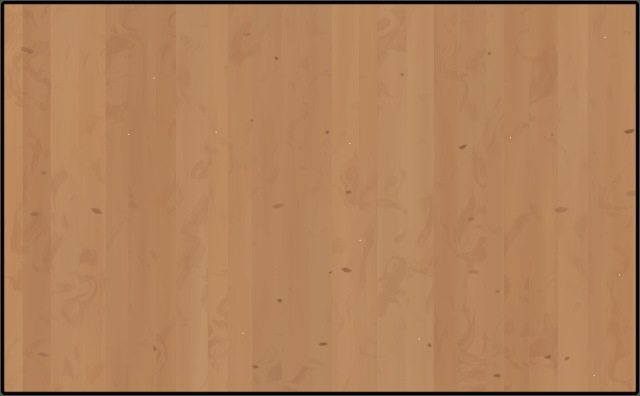
Reproduce this texture procedurally as a Shadertoy shader.

```glsl
float hash(vec2 p) {
    vec3 q = fract(vec3(p.xyx) * 0.1031);
    q += dot(q, q.yzx + 33.33);
    return fract((q.x + q.y) * q.z);
}

float noise(vec2 p) {
    vec2 cell = floor(p), f = fract(p);
    f = f * f * (3.0 - 2.0 * f);
    float low = mix(hash(cell), hash(cell + vec2(1, 0)), f.x);
    float high = mix(hash(cell + vec2(0, 1)), hash(cell + vec2(1, 1)), f.x);
    return mix(low, high, f.y);
}

float fbm(vec2 p) {
    float sum = 0.0, amplitude = 0.53;
    for (int i = 0; i < 4; i++) {
        sum += amplitude * noise(p);
        p = p * 2.03 + 17.3;
        amplitude *= 0.5;
    }
    return sum;
}

// Quantise a value into flat steps with narrow soft edges
float bands(float value, float levels) {
    float v = value * levels;
    return (floor(v) + smoothstep(0.42, 0.58, fract(v))) / levels;
}

float roundedBox(vec2 p, vec2 halfSize, float radius) {
    vec2 q = abs(p) - halfSize + radius;
    return length(max(q, 0.0)) + min(max(q.x, q.y), 0.0) - radius;
}

// One plank: its own tone, long grain bands and curly figure
vec3 plank(vec2 p, float id) {
    const vec3 darkWood = vec3(0.670, 0.477, 0.330);
    const vec3 lightWood = vec3(0.742, 0.560, 0.395);
    vec2 seed = vec2(id * 13.7, id * 7.1);
    float tone = 0.35 + 0.46 * hash(seed + 2.0);
    float grain = fbm(p * vec2(24.0, 2.2) + seed);
    tone += 0.65 * (bands(grain, 9.0) - 0.47);

    float curl = fbm(p * vec2(28.0, 17.0) + seed + 2.5 * noise(p * 18.0));
    float figured = smoothstep(0.4, 0.75, noise(vec2(id * 3.7, p.y * 2.5)));
    tone -= 0.22 * figured * smoothstep(0.58, 0.61, curl);
    tone -= 0.16 * smoothstep(0.68, 0.70, curl);

    vec3 color = mix(darkWood, lightWood, tone);
    float warmth = hash(seed + 5.0) - 0.5 + 0.7 * (noise(p * vec2(5.0, 3.0)) - 0.5);
    return color + warmth * vec3(0.012, -0.006, -0.022);
}

float plankEdge(float id) {
    return id + 0.44 * (hash(vec2(id, 41.0)) - 0.5);
}

vec3 planks(vec2 p, float width, float pixel) {
    float u = p.x / width;
    float id = floor(u + 0.5);
    float blur = 0.8 * pixel / width;
    float side = smoothstep(-blur, blur, u - plankEdge(id));
    return mix(plank(p, id - 1.0), plank(p, id), side);
}

// Scattered flat knots with a faint halo and a darker core
vec3 addKnots(vec3 color, vec2 p, float spacing, float amount, float seed, float pixel) {
    vec2 cell = floor(p / spacing);
    vec2 key = cell + seed;
    if (hash(key) > amount) return color;
    vec2 center = 0.25 + 0.5 * vec2(hash(key + 11.0), hash(key + 23.0));
    vec2 q = p - (cell + center) * spacing;
    float size = mix(0.004, 0.017, pow(hash(key + 31.0), 1.6));
    float angle = 0.7 * (hash(key + 43.0) - 0.5);
    if (hash(key + 47.0) > 0.85) angle += 1.5;
    q = mat2(cos(angle), -sin(angle), sin(angle), cos(angle)) * q;
    q += 0.003 * (vec2(noise(p * 120.0), noise(p * 120.0 + 9.0)) - 0.5);
    float squash = mix(1.3, 2.5, smoothstep(0.005, 0.012, size));
    float d = length(q * vec2(1.0, squash)) - size;
    float strength = mix(0.25, 0.9, hash(key + 59.0));
    float body = 1.0 - smoothstep(-pixel, pixel, d);
    float core = 1.0 - smoothstep(-pixel, pixel, d + 0.3 * size);
    float halo = 1.0 - smoothstep(0.0, 0.006, d);
    const vec3 knotColor = vec3(0.51, 0.345, 0.225);
    return mix(color, knotColor, strength * (0.1 * halo + 0.6 * body + 0.25 * core));
}

vec3 addSpecks(vec3 color, vec2 p, float spacing, float amount, float pixel) {
    vec2 cell = floor(p / spacing);
    if (hash(cell + 71.0) > amount) return color;
    vec2 center = 0.2 + 0.6 * vec2(hash(cell + 83.0), hash(cell + 97.0));
    float d = length(p - (cell + center) * spacing) - 0.0016;
    float speck = 1.0 - smoothstep(-0.5 * pixel, 0.5 * pixel, d);
    return mix(color, vec3(0.96, 0.86, 0.68), 0.8 * speck);
}

// Dark rounded outline with a thin grey margin outside it
vec3 addFrame(vec3 color, vec2 p, vec2 canvas, float pixel) {
    float d = roundedBox(p - 0.5 * canvas, 0.5 * canvas - 0.002, 0.012);
    color = mix(color, vec3(0.02, 0.015, 0.015), smoothstep(-pixel, pixel, d + 0.0085));
    return mix(color, vec3(0.33, 0.33, 0.32), smoothstep(-0.5 * pixel, 0.5 * pixel, d));
}

void mainImage(out vec4 fragColor, in vec2 fragCoord) {
    float pixel = 1.0 / iResolution.y;
    vec2 p = fragCoord * pixel;
    vec2 canvas = vec2(iResolution.x * pixel, 1.0);
    vec3 color = planks(p, 0.064, pixel);
    color = addKnots(color, p, 0.19, 0.6, 3.0, pixel);
    color = addKnots(color, p + 0.07, 0.27, 0.5, 130.0, pixel);
    color = addSpecks(color, p, 0.24, 0.35, pixel);
    fragColor = vec4(addFrame(color, p, canvas, pixel), 1.0);
}
```
